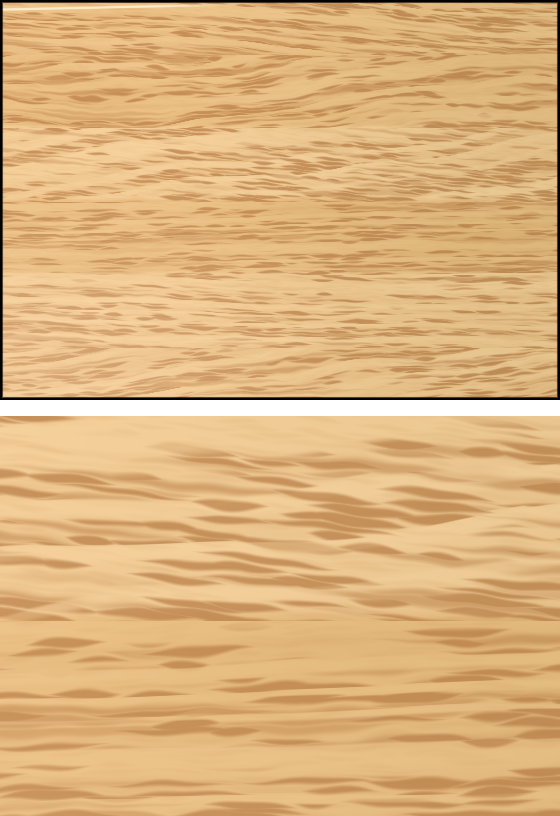
Top: the whole. Bottom: its middle third, enlarged.
Give the GLSL for this texture, as a WebGL 2 fragment shader.

```glsl
#version 300 es
precision highp float;

uniform vec2 u_resolution;
out vec4 fragColor;

const float PLANK_HEIGHT = 0.183;
const float FIRST_SEAM = 0.13;

// Per plank, bottom to top
const float TONE[6]   = float[6](0.72, 0.82, 0.28, 0.85, 0.32, 0.45);
const float RISE[6]   = float[6](0.10, 0.00, 0.01, 0.20, 0.04, -0.03);
const float WAVE[6]   = float[6](0.80, 0.35, 0.22, 1.00, 1.00, 0.60);
const float PERIOD[6] = float[6](0.050, 0.036, 0.027, 0.060, 0.040, 0.034);
const float TILT[6]   = float[6](0.03, 0.03, 0.01, 0.12, 0.04, 0.08);
const float FOLLOW[6] = float[6](0.70, 0.80, 1.00, 0.15, 0.80, 0.50);

float hash(vec2 p) {
    vec3 q = fract(p.xyx * vec3(0.1031, 0.1030, 0.0973));
    q += dot(q, q.yzx + 33.33);
    return fract((q.x + q.y) * q.z);
}

// Layered sines that bend the growth rings
float ringWarp(vec2 p, float seed) {
    return 0.030 * sin(2.1 * p.x + 7.0 * p.y + seed)
         + 0.014 * sin(5.3 * p.x - 11.0 * p.y + 2.3 * seed)
         + 0.006 * sin(12.1 * p.x + 27.0 * p.y + 4.1 * seed)
         + 0.002 * sin(31.0 * p.x - 63.0 * p.y + seed);
}

// Dense early-wood bands, 0 to 1, each ring with its own width and strength
float ringBand(float r, float seed) {
    r += 0.30 * sin(1.7 * r + seed);
    float f = fract(r);
    float strength = mix(0.45, 1.0, hash(vec2(floor(r) + 60.0, seed)));
    float width = mix(0.35, 0.65, hash(vec2(floor(r) + 90.0, seed)));
    return strength * smoothstep(0.0, 0.14, f) * (1.0 - smoothstep(width, width + 0.33, f));
}

// Tapered dashes scattered over staggered cells; density picks how many show
float pores(vec2 p, vec2 cellSize, float density, float soft, float seed) {
    vec2 q = p / cellSize;
    float row = floor(q.y);
    float cover = 0.0;
    for (float j = -1.0; j <= 1.0; j++) {
        float rowId = row + j;
        float x = q.x + 7.0 * hash(vec2(rowId + 200.0, seed));
        for (float i = -1.0; i <= 1.0; i++) {
            vec2 id = vec2(floor(x) + i, rowId) + 200.0 + seed * 17.0;
            float pick = hash(id);
            float halfLength = mix(0.30, 0.90, hash(id + 31.7));
            float halfWidth = mix(0.25, 0.60, hash(id + 57.3));
            vec2 centre = vec2(floor(x) + i, rowId) + 0.5
                        + vec2(0.8, 0.6) * (vec2(hash(id + 11.1), hash(id + 83.9)) - 0.5);
            vec2 d = vec2(x, q.y) - centre;
            float along = d.x / halfLength;
            float edge = abs(d.y) - halfWidth * (1.0 - along * along);
            float shown = smoothstep(pick - 0.06, pick + 0.18, density);
            cover = max(cover, shown * (1.0 - smoothstep(-soft, soft, edge)));
        }
    }
    return cover;
}

vec3 woodColor(vec2 p, float pixel) {
    // Plank under this point
    float plank = (p.y - FIRST_SEAM) / PLANK_HEIGHT + 1.0;
    int k = clamp(int(floor(plank)), 0, 5);
    float seed = float(k) * 1.93 + 1.0;
    float tone = mix(TONE[max(k - 1, 0)], TONE[k], smoothstep(0.0, 0.06, plank - float(k)));

    // Rings and the direction of the fibres
    float warp = WAVE[k] * ringWarp(p, seed);
    float band = ringBand((p.y - RISE[k] * p.x + warp) / PERIOD[k], seed);
    float jitter = 0.0012 * sin(47.0 * p.x + 90.0 * p.y) + 0.0007 * sin(113.0 * p.x - 70.0 * p.y);
    vec2 grain = vec2(p.x, p.y + TILT[k] * p.x + FOLLOW[k] * (warp - RISE[k] * p.x) + jitter);

    // Coarse pores, long streaks and fine fibres
    float patches = 0.08 * sin(3.7 * p.x + 19.0 * p.y + seed) + 0.06 * sin(9.1 * p.x - 31.0 * p.y);
    float density = 0.10 + 0.70 * band + patches;
    float coarse = pores(grain, vec2(0.065, 0.0085), density, max(0.24, pixel / 0.0085), seed);
    float streaks = pores(grain, vec2(0.24, 0.0100), 0.12 + 0.40 * band, max(0.30, pixel / 0.0100), seed + 3.0);
    float fibres = pores(grain, vec2(0.035, 0.0045), 0.45, max(0.45, pixel / 0.0045), seed + 7.0);

    // Colours
    vec3 cream = vec3(0.95, 0.81, 0.61);
    vec3 tan_ = vec3(0.89, 0.72, 0.48);
    vec3 amber = vec3(0.83, 0.63, 0.40);
    vec3 rust = vec3(0.72, 0.49, 0.28);
    vec3 color = mix(tan_, cream, clamp(tone + 0.8 * patches, 0.0, 1.0));
    color = mix(color, amber, 0.24 * band + 0.16 * fibres);
    color = mix(color, rust, max(0.74 * coarse, 0.48 * streaks));

    // Uneven light: pale lower left, duller right
    float pale = 1.0 - smoothstep(0.0, 0.9, length(p * vec2(0.8, 1.3)));
    color = mix(color, vec3(0.97, 0.85, 0.70), 0.28 * pale);
    return color * mix(vec3(1.02), vec3(0.96, 0.97, 0.95), smoothstep(0.3, 1.4, p.x));
}

void main() {
    vec2 p = gl_FragCoord.xy / u_resolution.y;
    float aspect = u_resolution.x / u_resolution.y;
    float pixel = 1.0 / u_resolution.y;
    vec3 color = woodColor(p, pixel);

    // Glint along the upper edge
    float glint = 1.0 - smoothstep(0.001, 0.001 + 1.5 * pixel, abs(p.y - 0.976 - 0.021 * p.x));
    color = mix(color, vec3(1.0, 0.95, 0.84), 0.85 * glint * (1.0 - smoothstep(0.35, 0.65, p.x)));

    // Black frame
    vec2 inset = min(p, vec2(aspect, 1.0) - p);
    float inside = smoothstep(0.0068 - pixel, 0.0068 + pixel, min(inset.x, inset.y));
    fragColor = vec4(mix(vec3(0.01, 0.0, 0.0), color, inside), 1.0);
}
```
